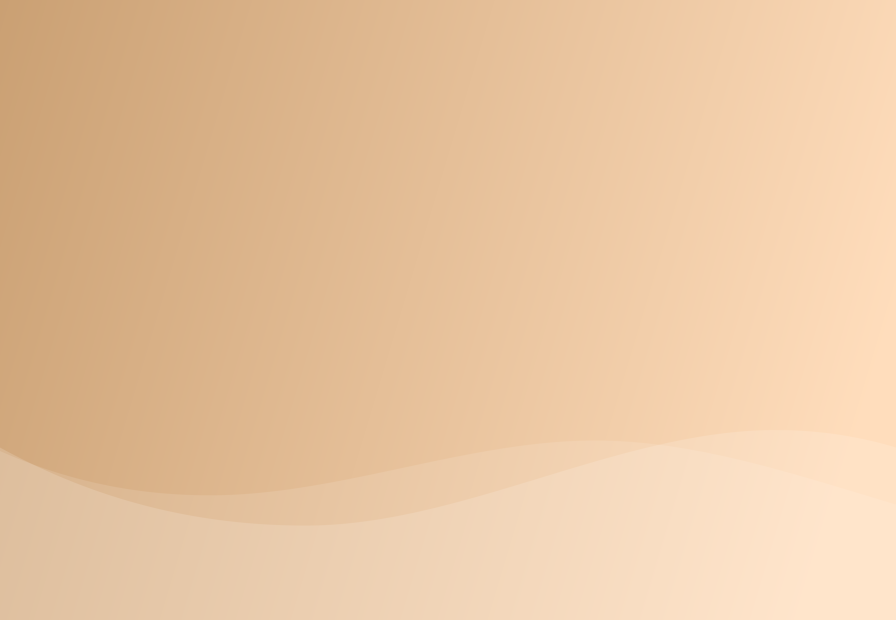
This background is drawn by a Shadertoy shader. Its source:

```glsl
// Warm tan-to-peach gradient with two translucent waves along the bottom.

const vec3 TAN = vec3(0.792, 0.627, 0.451);
const vec3 PEACH = vec3(1.0, 0.867, 0.737);
const vec3 WAVE_TINT = vec3(1.0, 0.985, 0.97);
const vec2 GRADIENT_AXIS = vec2(0.906, 0.188);  // rightward, downward
const float FRONT_ALPHA = 0.12;
const float BACK_ALPHA = 0.16;

// Wave knots: position x, height y, slope z
const vec3 FRONT_WAVE[4] = vec3[4](
    vec3(0.0, 0.2726, -0.65), vec3(0.2344, 0.2011, 0.0),
    vec3(0.6641, 0.2895, 0.0), vec3(1.0, 0.1861, -0.433));
const vec3 BACK_WAVE[4] = vec3[4](
    vec3(0.0, 0.2782, -0.794), vec3(0.3411, 0.1523, 0.0),
    vec3(0.8659, 0.3064, 0.0), vec3(1.0, 0.2782, -0.433));

// Cubic Hermite segment between two knots
float hermite(vec3 a, vec3 b, float x) {
    float span = b.x - a.x;
    float t = (x - a.x) / span;
    float u = 1.0 - t;
    return mix(a.y, b.y, t * t * (3.0 - 2.0 * t))
         + span * t * u * (a.z * u - b.z * t);
}

float waveHeight(vec3 knots[4], float x) {
    float height = knots[0].y;
    for (int i = 0; i < 3; i++) {
        if (x >= knots[i].x) height = hermite(knots[i], knots[i + 1], x);
    }
    return height;
}

// Smooth coverage of the area below a wave
float below(vec3 knots[4], vec2 uv) {
    float edge = 0.75 / iResolution.y;
    return 1.0 - smoothstep(-edge, edge, uv.y - waveHeight(knots, uv.x));
}

void mainImage(out vec4 fragColor, in vec2 fragCoord) {
    vec2 uv = fragCoord / iResolution.xy;

    // Slanted background gradient
    float ramp = dot(vec2(uv.x, 1.0 - uv.y), GRADIENT_AXIS);
    vec3 color = mix(TAN, PEACH, clamp(ramp, 0.0, 1.0));

    // Overlapping waves
    color = mix(color, WAVE_TINT, BACK_ALPHA * below(BACK_WAVE, uv));
    color = mix(color, WAVE_TINT, FRONT_ALPHA * below(FRONT_WAVE, uv));

    fragColor = vec4(color, 1.0);
}
```
